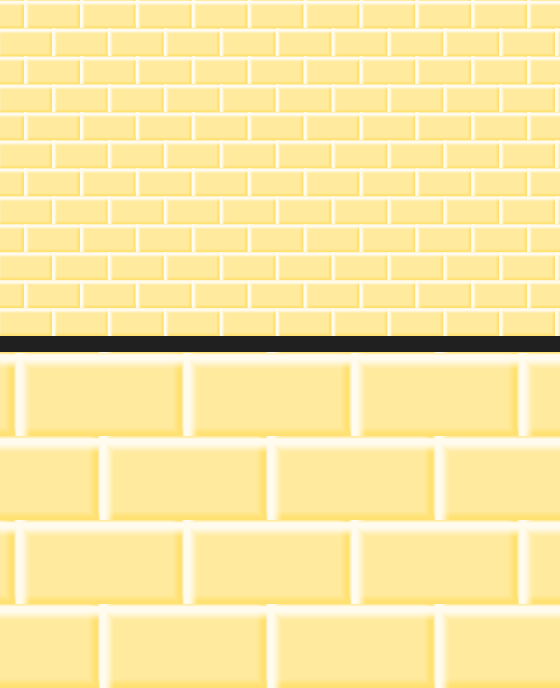
Top, the full canvas; bottom, a detail of the centre.
Write a WebGL 2 fragment shader that draws this pattern.

```glsl
#version 300 es
precision highp float;
// Running-bond wall of pale yellow bevelled tiles, two wide to one high.
// Each cell is measured from its top left joint: a soft white joint and
// highlight fade into the face, and a deeper yellow shades the far edges.

uniform vec2 u_resolution;
out vec4 outColor;

const vec3 FACE  = vec3(1.0, 0.918, 0.62);
const vec3 JOINT = vec3(1.0, 0.985, 0.935);
const vec3 SHADE = vec3(1.0, 0.883, 0.45);

const float TILES_ACROSS = 10.017;           // tile widths per canvas width
const vec2  TILE = vec2(1.0, 0.5);           // lengths below are in tile widths
const vec2  FIRST_JOINT = vec2(0.4226, 0.0065);

// Position inside the tile, from its left and top joints.
vec2 bondCell(vec2 p, vec2 tile) {
  float row = floor(p.y / tile.y);
  p.x -= 0.5 * tile.x * mod(row, 2.0);
  return mod(p, tile);
}

// White band that rises sharply at the joint and fades into the face.
float jointBand(float d, float flatEnd, float fadeEnd, float soft) {
  float rise = smoothstep(0.0, soft, d);
  return rise * (1.0 - smoothstep(flatEnd, fadeEnd, d));
}

// Shading that deepens towards the far edge of the face.
float edgeShade(float d, float flatEnd, float fadeEnd) {
  return 1.0 - smoothstep(flatEnd, fadeEnd, d);
}

vec3 bevelledTile(vec2 cell, vec2 tile, float soft) {
  vec2 rest = tile - cell;
  float shade = edgeShade(min(rest.x, rest.y), 0.012, 0.062);
  float light = max(jointBand(cell.x, 0.036, 0.105, soft),
                    jointBand(cell.y, 0.036, 0.105, soft));
  return mix(mix(FACE, SHADE, shade), JOINT, light);
}

void main() {
  // Rows are counted down from the top edge.
  vec2 fromTop = vec2(gl_FragCoord.x, u_resolution.y - gl_FragCoord.y);
  float pixel = TILES_ACROSS / u_resolution.x;
  vec2 p = fromTop * pixel - FIRST_JOINT;

  float soft = max(0.018, pixel);
  outColor = vec4(bevelledTile(bondCell(p, TILE), TILE, soft), 1.0);
}
```
